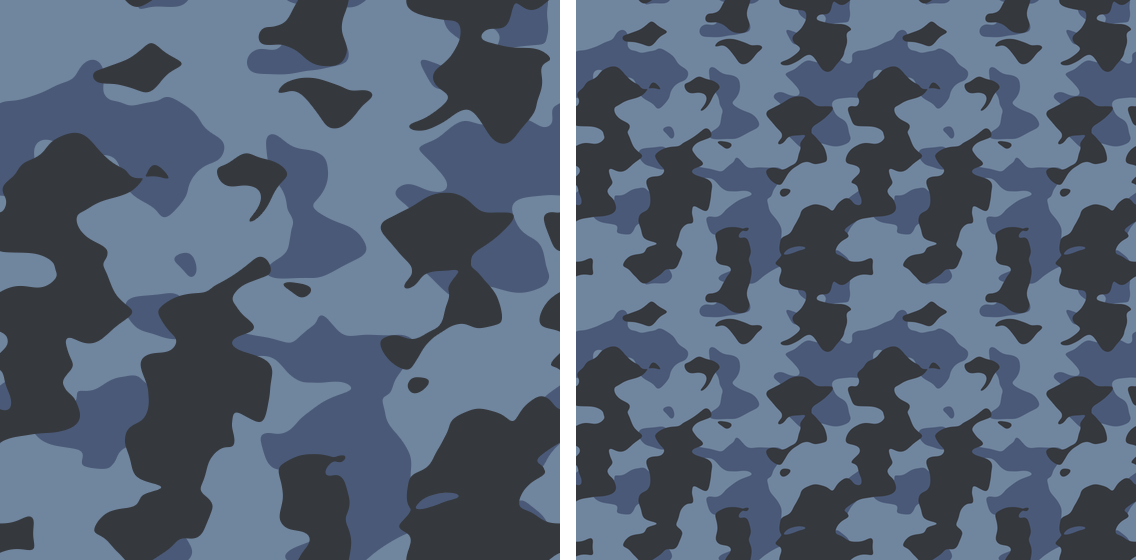
Left, the tile; right, the same tile 2 across and 2 down.
A three.js fragment shader for this pattern:

```glsl
varying vec2 vUv;

const vec3 LIGHT = vec3(0.44, 0.52, 0.62);
const vec3 SLATE = vec3(0.29, 0.35, 0.47);
const vec3 NAVY = vec3(0.12, 0.24, 0.39);
const vec3 CHARCOAL = vec3(0.208, 0.22, 0.238);

float hash(vec2 p, float seed) {
  vec3 q = fract(vec3(p.xyx + seed) * vec3(0.1031, 0.1030, 0.0973));
  q += dot(q, q.yzx + 33.33);
  return fract((q.x + q.y) * q.z);
}

// Whole cell index wrapped into the period; the half keeps rounding safe
vec2 wrapCell(vec2 cell, vec2 period) {
  return floor(mod(cell + 0.5, period));
}

// Dot product of a wrapped lattice gradient with the offset to it
float corner(vec2 cell, vec2 offset, vec2 period, float seed) {
  float angle = 6.28319 * hash(wrapCell(cell, period), seed);
  return dot(vec2(cos(angle), sin(angle)), offset);
}

// Gradient noise that repeats after one canvas, with period cells per side
float noise(vec2 uv, vec2 period, float seed) {
  vec2 p = uv * period;
  vec2 i = floor(p);
  vec2 f = p - i;
  vec2 u = f * f * f * (f * (f * 6.0 - 15.0) + 10.0);
  vec2 e = vec2(1.0, 0.0);
  float bottom = mix(corner(i, f, period, seed),
                     corner(i + e.xy, f - e.xy, period, seed), u.x);
  float top = mix(corner(i + e.yx, f - e.yx, period, seed),
                  corner(i + e.xx, f - e.xx, period, seed), u.x);
  return mix(bottom, top, u.y);
}

// Bends the outlines into rounded fingers
vec2 warp(vec2 uv, vec2 period, float amount, float seed) {
  return uv + amount * vec2(noise(uv, period, seed),
                            noise(uv, period, seed + 17.0));
}

// Broad blobs with smaller lobes along their rims
float blobs(vec2 uv, vec2 period, vec2 lobePeriod, float lobes, float seed) {
  vec2 p = warp(uv, vec2(9.0, 10.0), 0.055, seed + 41.0);
  return noise(p, period, seed) + lobes * noise(p, lobePeriod, seed + 73.0);
}

// Crisp coverage of the area above a level, smoothed over one pixel
float cover(float field, float level) {
  float width = length(vec2(dFdx(field), dFdy(field)));
  return clamp((field - level) / max(width, 0.00001) + 0.5, 0.0, 1.0);
}

void main() {
  float slate = blobs(vUv, vec2(4.0, 6.0), vec2(9.0, 12.0), 0.38, 5.0);
  float navy = noise(warp(vUv, vec2(8.0), 0.06, 59.0), vec2(6.0), 131.0);
  float charcoal = blobs(vUv, vec2(4.0, 6.0), vec2(10.0, 13.0), 0.45, 211.0);

  // Layers from back to front
  vec3 color = mix(LIGHT, SLATE, cover(slate, 0.082));
  color = mix(color, NAVY, cover(navy, 0.5));
  color = mix(color, CHARCOAL, cover(charcoal, 0.09));
  gl_FragColor = vec4(color, 1.0);
}
```
